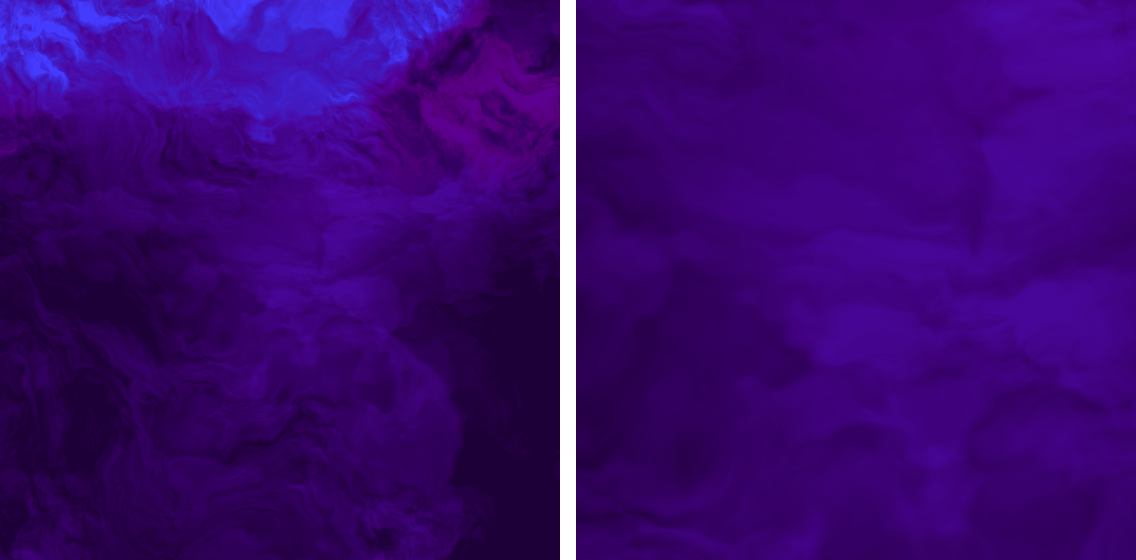
Left: the whole. Right: its middle third, enlarged.
A WebGL 1 fragment shader for this texture:

```glsl
precision highp float;

// Moody violet storm clouds under a bright blue sheet of vapour.
// Broad soft lights set the layout; domain-warped noise, rimmed cloud fronts
// and a two-scale relief add the billows, and a colour ramp tints the tone.

uniform vec2 u_resolution;

const vec3 ABYSS  = vec3(0.115, 0.00, 0.215);
const vec3 PLUM   = vec3(0.19, 0.00, 0.36);
const vec3 PURPLE = vec3(0.25, 0.005, 0.49);
const vec3 VIOLET = vec3(0.29, 0.03, 0.63);
const vec3 INDIGO = vec3(0.255, 0.11, 0.77);
const vec3 BLUE   = vec3(0.27, 0.23, 1.00);
const vec3 MAGENTA_SHIFT = vec3(0.08, -0.03, -0.03);

const float WARP = 0.20;          // bending of the cloud outlines
const float BASE_TONE = 0.14;     // level of the unlit clouds
const float SHEET_TONE = 0.60;    // extra light of the blue vapour
const float PURPLE_LIMIT = 0.62;  // brightest tone outside the vapour
const float SOFT_CONTRAST = 0.75; // broad light and dark patches
const float RIM_LIGHT = 0.12;     // glow along cloud fronts
const float RIM_SHADOW = 0.10;    // shade just outside the fronts
const float RELIEF = 1.25;        // strength of the puffy surface
const float FINE_RELIEF = 0.75;   // strength of the smallest curls
const vec2 LIGHT_STEP = vec2(0.008, 0.014);

float hash(vec2 p) {
  vec3 q = fract(vec3(p.xyx) * 0.1031);
  q += dot(q, q.yzx + 33.33);
  return fract((q.x + q.y) * q.z);
}

float valueNoise(vec2 p) {
  vec2 cell = floor(p);
  vec2 f = fract(p);
  f = f * f * f * (f * (f * 6.0 - 15.0) + 10.0);
  float low = mix(hash(cell), hash(cell + vec2(1.0, 0.0)), f.x);
  float high = mix(hash(cell + vec2(0.0, 1.0)), hash(cell + 1.0), f.x);
  return mix(low, high, f.y);
}

float fbm(vec2 p) {
  float sum = 0.0;
  float amplitude = 0.48;
  for (int i = 0; i < 6; i++) {
    sum += amplitude * valueNoise(p);
    p = mat2(1.6, 1.2, -1.2, 1.6) * p + 7.3;
    amplitude *= 0.53;
  }
  return sum;
}

float glow(vec2 p, vec2 center, vec2 radius) {
  vec2 d = (p - center) / radius;
  return exp(-dot(d, d));
}

float segmentDistance(vec2 p, vec2 a, vec2 b) {
  vec2 along = b - a;
  float t = clamp(dot(p - a, along) / dot(along, along), 0.0, 1.0);
  return length(p - a - along * t);
}

// Blue vapour: fills the upper left, its lower border falls to the right.
float blueSheet(vec2 p) {
  float above = p.y - 0.79 + 0.2 * p.x;
  float rightEnd = p.x - 1.2 * max(p.y - 0.84, 0.0);
  return smoothstep(-0.09, 0.10, above) * (1.0 - smoothstep(0.60, 0.74, rightEnd));
}

// Large purple billow at the bottom with a distinct right-hand edge.
float lowerBillow(vec2 p) {
  float d = 1.0 - length((p - vec2(0.57, 0.15)) / vec2(0.26, 0.26));
  return smoothstep(0.0, 0.07, d) * exp(-1.6 * max(d, 0.0)) * smoothstep(0.3, 0.6, p.x);
}

vec3 toneColor(float tone) {
  float t = clamp(tone, 0.0, 1.0) * 5.0;
  vec3 color = mix(ABYSS, PLUM, clamp(t, 0.0, 1.0));
  color = mix(color, PURPLE, clamp(t - 1.0, 0.0, 1.0));
  color = mix(color, VIOLET, clamp(t - 2.0, 0.0, 1.0));
  color = mix(color, INDIGO, clamp(t - 3.0, 0.0, 1.0));
  return mix(color, BLUE, clamp(t - 4.0, 0.0, 1.0));
}

void main() {
  vec2 uv = gl_FragCoord.xy / u_resolution;

  // Bend the plane so that every outline becomes ragged.
  vec2 bend = vec2(fbm(uv * 3.0 + 4.1), fbm(uv * 3.0 + 31.7)) - 0.5;
  vec2 p = uv + WARP * bend;
  vec2 calm = uv + 0.5 * WARP * bend;

  // Broad layout of light and darkness.
  float sheet = blueSheet(calm);
  float band = segmentDistance(calm, vec2(0.92, 0.84), vec2(0.48, 0.50));
  float purple = 0.36 * exp(-band * band / 0.015);
  purple += 0.20 * glow(calm, vec2(0.30, 0.65), vec2(0.25, 0.08));
  purple += 0.12 * glow(calm, vec2(0.62, 0.45), vec2(0.06, 0.06));
  purple += 0.19 * lowerBillow(p);
  purple -= 0.18 * glow(calm, vec2(0.98, 0.25), vec2(0.18, 0.36));
  purple -= 0.12 * glow(calm, vec2(0.22, 0.44), vec2(0.17, 0.08));
  float vapour = SHEET_TONE + 0.24 * glow(calm, vec2(0.05, 0.90), vec2(0.16, 0.12));
  vapour += 0.16 * glow(calm, vec2(0.53, 0.95), vec2(0.16, 0.09));
  float light = BASE_TONE + mix(purple, vapour, sheet);

  // Wispy patches, drawn out sideways.
  vec2 wisp = vec2(p.x * 2.4 - p.y * 0.8, p.y * 5.5 + p.x * 1.3);
  float tone = light + SOFT_CONTRAST * (0.28 + 0.45 * light) * (fbm(wisp + 12.4) - 0.49);

  // Overlapping cloud fronts: lit just inside, shaded just outside.
  float strength = 0.42 + 0.8 * clamp(light, 0.0, 0.7);
  for (int i = 0; i < 3; i++) {
    float front = fbm(p * vec2(2.5, 3.2) + 17.3 * float(i) + 2.6) - 0.53;
    float inside = smoothstep(-0.012, 0.03, front);
    float rim = inside * exp(-8.0 * max(front, 0.0));
    float shade = (1.0 - inside) * exp(14.0 * min(front, 0.0));
    tone += strength * (RIM_LIGHT * rim - RIM_SHADOW * shade);
  }
  tone -= 0.03;

  // Puffs and small curls lit from the upper right, clearer in some places.
  vec2 puff = uv + 0.35 * bend;
  float slope = fbm(puff * 7.0) - fbm((puff + LIGHT_STEP) * 7.0);
  float curl = fbm(puff * 19.0 + 9.0) - fbm((puff + 0.4 * LIGHT_STEP) * 19.0 + 9.0);
  float clarity = 0.4 + 1.2 * smoothstep(0.35, 0.62, fbm(uv * 4.0 + 71.0));
  tone += strength * clarity * (RELIEF * slope + FINE_RELIEF * curl);

  // Only the vapour may turn blue; purple clouds level off below it.
  float over = max(tone - 0.48, 0.0);
  float room = PURPLE_LIMIT - 0.48;
  float limited = min(tone, 0.48) + room * over / (over + room);
  tone = mix(limited, tone, smoothstep(0.1, 0.7, sheet));

  // Reddish haze in the purple just outside the vapour.
  float haze = smoothstep(0.42, 0.64, fbm(p * 3.5 + 53.0)) * (1.0 - sheet);
  haze *= smoothstep(0.22, 0.45, tone) * smoothstep(0.5, 0.8, uv.y);
  vec3 color = toneColor(tone) + MAGENTA_SHIFT * haze;
  gl_FragColor = vec4(clamp(color, 0.0, 1.0), 1.0);
}
```
